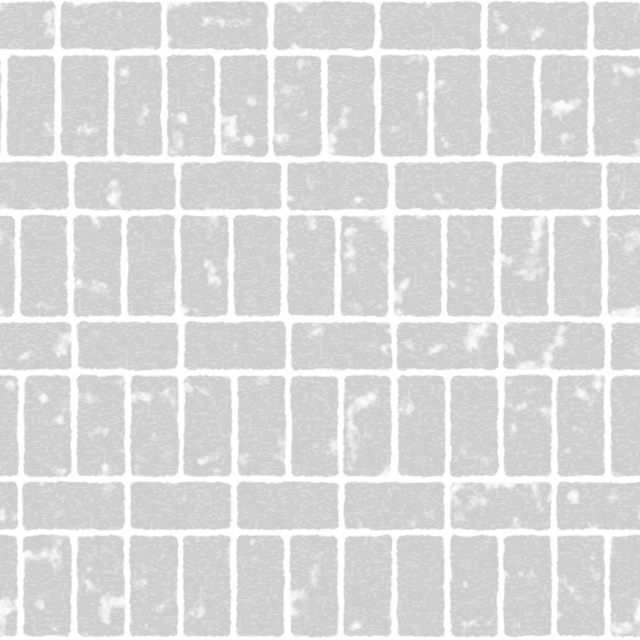
A Shadertoy shader for this texture:

```glsl
const float UNITS = 12.0;          // short brick sides across the canvas
const float HALF_JOINT = 0.053;
const float CORNER = 0.10;
const vec3 BRICK = vec3(0.808);
const vec3 GRAIN = vec3(0.89);
const vec3 MORTAR = vec3(0.996);

// Sideways shift of each course, counted from the top
const float SHIFT[8] = float[8](1.08, 0.08, 1.34, 0.33, 1.40, 0.40, 0.39, 0.39);

float hash(vec2 p) {
    vec3 q = fract(p.xyx * vec3(0.1031, 0.1030, 0.0973));
    q += dot(q, q.yzx + 33.33);
    return fract((q.x + q.y) * q.z);
}

float valueNoise(vec2 p) {
    vec2 i = floor(p);
    vec2 f = fract(p);
    f = f * f * (3.0 - 2.0 * f);
    float low = mix(hash(i), hash(i + vec2(1.0, 0.0)), f.x);
    float high = mix(hash(i + vec2(0.0, 1.0)), hash(i + 1.0), f.x);
    return mix(low, high, f.y);
}

float fbm(vec2 p) {
    float sum = 0.0;
    float weight = 0.533;
    for (int i = 0; i < 4; i++) {
        sum += weight * valueNoise(p);
        p = mat2(1.6, 1.2, -1.2, 1.6) * p + 7.3;
        weight *= 0.5;
    }
    return sum;
}

float roundedBox(vec2 p, vec2 halfSize, float radius) {
    vec2 q = abs(p) - halfSize + radius;
    return length(max(q, 0.0)) + min(max(q.x, q.y), 0.0) - radius;
}

// Returns the position from the brick centre; outputs its size and id
vec2 brickCell(vec2 p, out vec2 size, out vec2 id) {
    float pairRow = floor(p.y / 3.0);
    float y = mod(p.y, 3.0);
    bool upright = y >= 1.0;
    size = upright ? vec2(1.0, 2.0) : vec2(2.0, 1.0);
    float row = 2.0 * pairRow + (upright ? 1.0 : 0.0);
    float x = p.x - SHIFT[int(row)];
    id = vec2(mod(floor(x / size.x), UNITS / size.x), row);
    return vec2(mod(x, size.x), upright ? y - 1.0 : y) - 0.5 * size;
}

// Wavy outline with a fine crumbling edge
float brickDistance(vec2 p, vec2 size, vec2 seed) {
    float wave = valueNoise(p * 4.0 + seed) - 0.5;
    float crumb = valueNoise(p * 17.0 + seed) - 0.5;
    float d = roundedBox(p, 0.5 * size - HALF_JOINT, CORNER);
    return d + 0.035 * wave + 0.03 * crumb;
}

// Cloudy pale patches, stronger on some bricks
float wearMask(vec2 p, vec2 seed, float amount) {
    float threshold = mix(0.70, 0.58, amount);
    return smoothstep(threshold, threshold + 0.25, fbm(p * 3.0 + seed));
}

// Short horizontal flecks
float grainMask(vec2 p, vec2 seed) {
    return smoothstep(0.45, 0.95, valueNoise(p * vec2(19.0, 33.0) + seed));
}

void mainImage(out vec4 fragColor, in vec2 fragCoord) {
    vec2 uv = fragCoord / iResolution.xy;
    vec2 p = UNITS * vec2(uv.x, 1.0 - uv.y);
    p.y = mod(p.y + 0.015, UNITS);

    vec2 size, id;
    vec2 local = brickCell(p, size, id);
    vec2 seed = 60.0 + 50.0 * vec2(hash(id + 3.1), hash(id + 17.7));
    local.x += 0.016 * (hash(id + 41.3) - 0.5);

    // Brick face
    vec3 color = mix(BRICK, GRAIN, 0.55 * grainMask(local, seed));
    color = mix(color, MORTAR, 0.9 * wearMask(local, seed, hash(id + 29.9)));

    // Joints
    float pixel = UNITS / iResolution.y;
    float d = brickDistance(local, size, seed);
    float joint = smoothstep(-0.02 - 0.5 * pixel, 0.01 + 0.5 * pixel, d);
    color = mix(color, MORTAR, joint);

    fragColor = vec4(color, 1.0);
}
```
